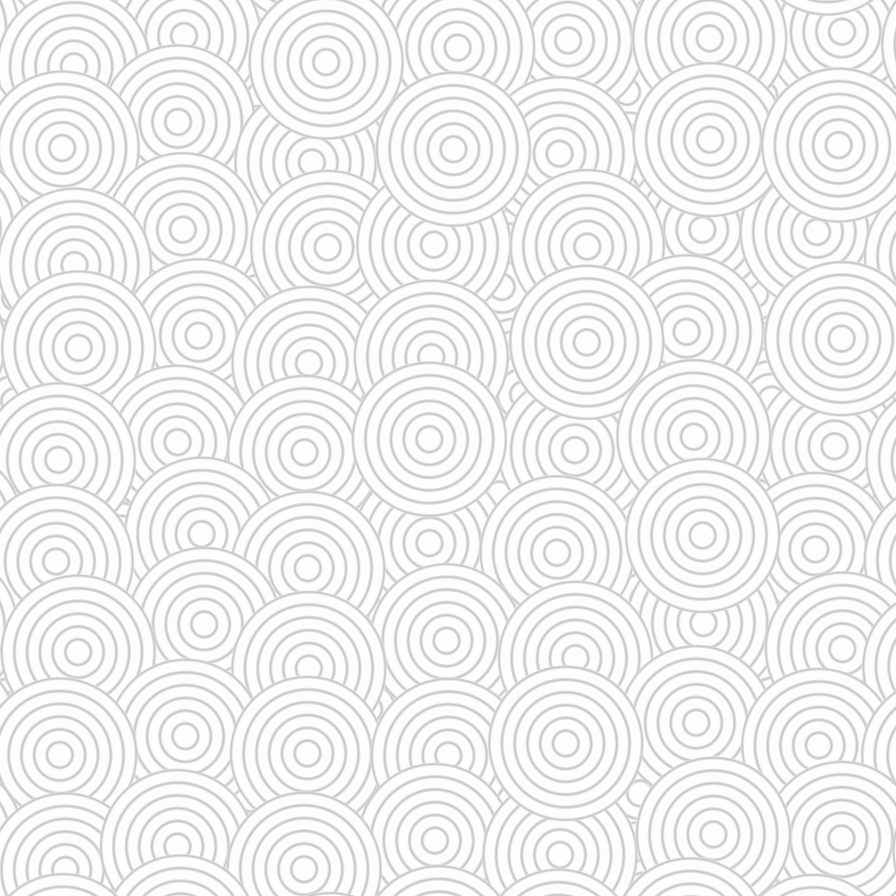
This pattern is drawn by a WebGL 1 fragment shader. Its source:

```glsl
precision highp float;
// Overlapping discs of thin grey concentric rings, stacked like loose fish scales.

uniform vec2 u_resolution;

#define SPACING vec2(0.142, 0.112)  // mean distance between disc centres
#define JITTER vec2(0.018, 0.013)   // random shift of each disc
#define COLUMN_SHIFT 0.017          // vertical shift shared by a column
#define RADIUS 0.0855               // outer ring of a disc
#define RINGS 6.0                   // rings per disc
#define LINE_WIDTH 0.0030           // from the middle of a line to its soft edge
#define LIFTED 0.12                 // share of discs raised above all others
#define PAPER vec3(0.993)
#define INK vec3(0.785)

vec2 hash2(vec2 p) {
  vec3 q = fract(p.xyx * vec3(0.1031, 0.1030, 0.0973));
  q += dot(q, q.yzx + 33.33);
  return fract((q.xx + q.yz) * q.zy);
}

// Displacement of a disc from the middle of its cell
vec2 discShift(vec2 cell, float seed) {
  vec2 shift = JITTER * (2.0 * hash2(cell + seed) - 1.0);
  float column = hash2(vec2(cell.x, seed + 71.0)).x;
  shift.y += COLUMN_SHIFT * (2.0 * column - 1.0);
  return shift;
}

// Lays one opaque ringed disc over the colour below
vec3 paintDisc(vec3 below, float d, float softness) {
  float gap = RADIUS / RINGS;
  float ring = clamp(floor(d / gap + 0.5), 1.0, RINGS);
  float line = 1.0 - smoothstep(0.0, softness, abs(d - ring * gap));
  float cover = 1.0 - smoothstep(RADIUS, RADIUS + softness, d);
  return mix(below, mix(PAPER, INK, line), cover);
}

// Paints a jittered grid of discs, upper rows first; share thins it out
vec3 paintLayer(vec3 color, vec2 p, float seed, float share, float softness) {
  vec2 home = floor(p / SPACING);
  for (int row = 0; row < 3; row++) {
    // Within a row the higher discs come first, then the lower ones
    for (int pass = 0; pass < 2; pass++) {
      for (int col = 0; col < 3; col++) {
        vec2 cell = home + vec2(float(col) - 1.0, 1.0 - float(row));
        vec2 shift = discShift(cell, seed);
        bool isLower = shift.y < 0.0;
        bool isKept = hash2(cell + seed + 137.0).x < share;
        if (isKept && isLower == (pass == 1)) {
          vec2 centre = (cell + 0.5) * SPACING + shift;
          color = paintDisc(color, length(p - centre), softness);
        }
      }
    }
  }
  return color;
}

void main() {
  float shortSide = min(u_resolution.x, u_resolution.y);
  vec2 p = gl_FragCoord.xy / shortSide;
  float softness = max(LINE_WIDTH, 1.2 / shortSide);

  // Hidden discs fill the gaps, the main ones cover them, a few lie on top
  vec3 color = paintLayer(PAPER, p + 0.5 * SPACING, 19.0, 1.0, softness);
  color = paintLayer(color, p, 5.0, 1.0, softness);
  color = paintLayer(color, p, 5.0, LIFTED, softness);

  gl_FragColor = vec4(color, 1.0);
}
```
